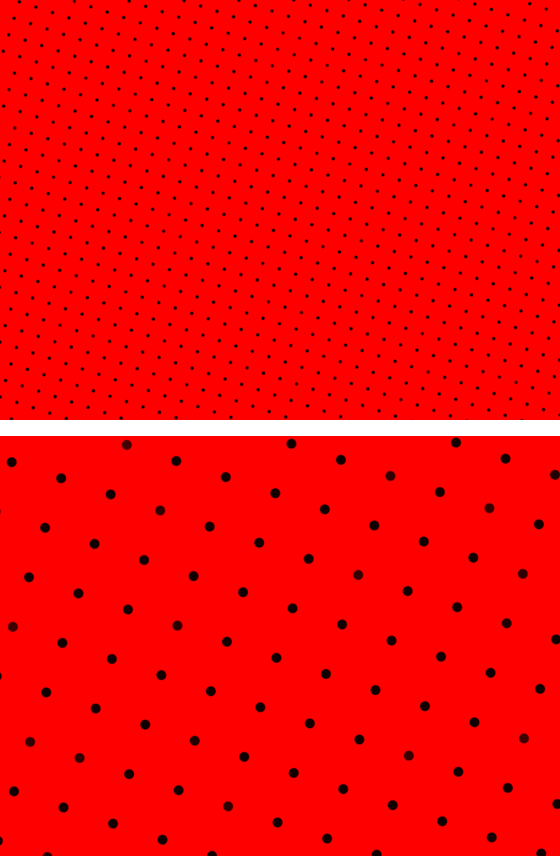
Top: the whole. Bottom: its middle third, enlarged.
Write a WebGL 1 fragment shader that draws this pattern.

```glsl
precision mediump float;
// Small black pin dots on a tilted square grid over flat bright red.
uniform vec2 u_resolution;

float hash(vec2 cell) {
  vec2 h = fract(cell * vec2(0.1031, 0.1173) + 0.37);
  h += dot(h, h.yx + 19.19);
  return fract((h.x + h.y) * h.x);
}

vec2 rotate(vec2 p, float angle) {
  float c = cos(angle), s = sin(angle);
  return vec2(c * p.x - s * p.y, s * p.x + c * p.y);
}

void main() {
  // Centred coordinates, canvas height = 1
  vec2 p = (gl_FragCoord.xy - 0.5 * u_resolution) / u_resolution.y;

  // Tilted square lattice with one dot at the middle of each cell
  float spacing = 0.041314;
  vec2 grid = rotate(p - vec2(-0.0028, -0.0094), 0.3147) / spacing;
  vec2 cell = floor(grid + 0.5);
  float dist = length(grid - cell) * spacing;

  // Soft round dot, with a few slightly faded prints
  float edge = 0.9 / u_resolution.y;
  float dotMask = 1.0 - smoothstep(0.0039 - edge, 0.0039 + edge, dist);
  float ink = 1.0 - 0.2 * smoothstep(0.75, 1.0, hash(cell));

  vec3 red = vec3(0.995, 0.0, 0.0);
  vec3 black = vec3(0.07, 0.0, 0.005);
  gl_FragColor = vec4(mix(red, black, dotMask * ink), 1.0);
}
```
